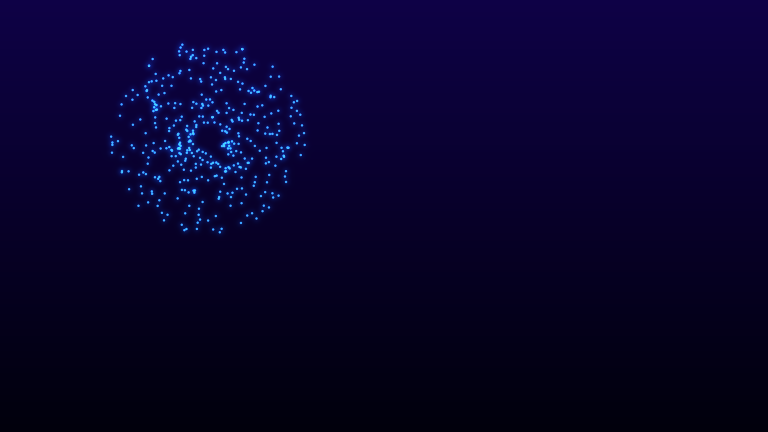
Reproduce this background procedurally as a Shadertoy shader.

```glsl
const vec3 SKY_TOP = vec3(0.055, 0.003, 0.275);
const vec3 SKY_BOTTOM = vec3(0.002, 0.0, 0.045);
const vec3 SPARK_COLOR = vec3(0.22, 0.66, 0.95);
const vec3 HALO_COLOR = vec3(0.03, 0.36, 0.85);

const vec2 BURST_CENTER = vec2(0.271, 0.681); // fraction of the canvas
const float INNER_RADIUS = 0.035;             // lengths in canvas heights
const float OUTER_RADIUS = 0.226;
const float SPARK_RADIUS = 0.0026;
const float HALO_RADIUS = 0.009;
const float HALO_STRENGTH = 0.13;
const int SPARK_COUNT = 400;
const float TAU = 6.283185;

float hash(vec2 p) {
    return fract(sin(dot(p, vec2(12.9898, 78.233))) * 43758.5453);
}

// Spark position relative to the burst center
vec2 sparkPosition(float id) {
    float angle = TAU * hash(vec2(id, 1.7));
    float radius = mix(INNER_RADIUS, OUTER_RADIUS, hash(vec2(id, 5.3)));
    return radius * vec2(cos(angle), sin(angle));
}

// Sum of all sparks: crisp cores plus soft halos
vec3 burst(vec2 p, float pixel) {
    if (length(p) > OUTER_RADIUS + 4.0 * HALO_RADIUS) return vec3(0.0);

    float core = 0.0;
    float halo = 0.0;
    for (int i = 0; i < SPARK_COUNT; i++) {
        float dist = length(p - sparkPosition(float(i)));
        float falloff = dist / HALO_RADIUS;
        core += 1.0 - smoothstep(SPARK_RADIUS - 0.7 * pixel, SPARK_RADIUS + 0.7 * pixel, dist);
        halo += exp(-falloff * falloff);
    }
    return SPARK_COLOR * min(core, 1.0) + HALO_COLOR * HALO_STRENGTH * halo;
}

void mainImage(out vec4 fragColor, in vec2 fragCoord) {
    vec2 uv = fragCoord / iResolution.xy;
    float pixel = 1.0 / iResolution.y;
    vec2 p = (fragCoord - BURST_CENTER * iResolution.xy) * pixel;

    vec3 color = mix(SKY_BOTTOM, SKY_TOP, uv.y);
    color += burst(p, pixel);
    fragColor = vec4(min(color, 1.0), 1.0);
}
```
